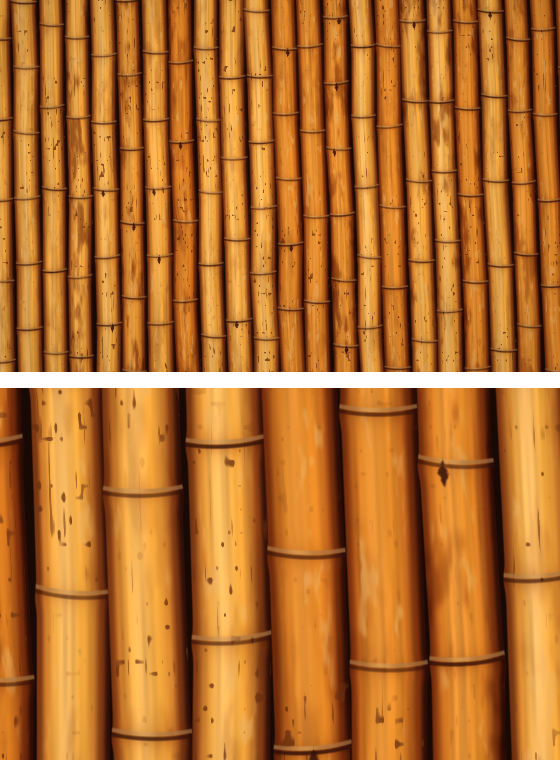
Top, the full canvas; bottom, a detail of the centre.
Give the GLSL for this texture, as a WebGL 1 fragment shader.

```glsl
precision highp float;
// A wall of leaning golden bamboo poles with ringed nodes, knots and wear.

uniform vec2 u_resolution;

#define POLE_PITCH 0.0695
#define FIRST_POLE 0.066
#define POLE_RADIUS 0.0333
#define LEAN vec2(0.014, 0.018)
#define NODE_PITCH vec2(0.175, 0.068)
#define BEND 0.007
#define RING_WIDTH 0.0024
#define SPECKS 0.75
#define KNOT_CHANCE 0.13

const vec3 GAP   = vec3(0.09, 0.035, 0.02);
const vec3 DARK  = vec3(0.19, 0.06, 0.03);
const vec3 RIM   = vec3(0.49, 0.22, 0.07);
const vec3 TAN   = vec3(0.75, 0.45, 0.16);
const vec3 AMBER = vec3(0.93, 0.64, 0.23);
const vec3 PALE  = vec3(0.93, 0.71, 0.41);
const vec3 RUST  = vec3(0.82, 0.43, 0.09);
const vec3 ASH   = vec3(0.65, 0.46, 0.27);

float hash(vec2 p) {
  return fract(sin(dot(p, vec2(127.1, 311.7))) * 43758.545);
}

float noise(vec2 p) {
  vec2 i = floor(p), f = fract(p);
  f = f * f * (3.0 - 2.0 * f);
  return mix(mix(hash(i), hash(i + vec2(1.0, 0.0)), f.x),
             mix(hash(i + vec2(0.0, 1.0)), hash(i + vec2(1.0, 1.0)), f.x), f.y);
}

float fbm(vec2 p) {
  return 0.55 * noise(p) + 0.3 * noise(p * 2.1 + 7.3) + 0.15 * noise(p * 4.3 + 3.1);
}

// Soft stripe of the given half width around zero.
float stripe(float d, float halfWidth, float blur) {
  return 1.0 - smoothstep(halfWidth - blur, halfWidth + blur, abs(d));
}

// Colour and coverage of one pole.
vec4 pole(float id, vec2 p, float px) {
  float tone = hash(vec2(id, 1.0));
  float aged = smoothstep(0.55, 1.0, hash(vec2(id, 2.0)));

  // Nodes along the pole, with a small kink at each one
  float pitch = NODE_PITCH.x + NODE_PITCH.y * pow(hash(vec2(id, 3.0)), 1.5);
  float t = p.y / pitch + hash(vec2(id, 4.0));
  float node = floor(t + 0.5);
  float along = (t - node) * pitch;
  float kink = mix(hash(vec2(id, floor(t) + 20.0)), hash(vec2(id, floor(t) + 21.0)), fract(t));
  float centre = FIRST_POLE + id * POLE_PITCH + (kink - 0.5) * BEND;
  float radius = POLE_RADIUS * mix(0.95, 1.04, hash(vec2(id, 5.0)));
  radius *= 1.0 + 0.05 * exp(-along * along * 9000.0);
  float u = (p.x - centre) / radius;
  float cover = 1.0 - smoothstep(-px, px, (abs(u) - 1.0) * radius);

  // Rounded shading, brightest a little left of the middle
  float v = abs(u + 0.08);
  vec3 col = mix(TAN, RIM, smoothstep(0.62, 0.86, v));
  col = mix(AMBER, col, smoothstep(0.3, 0.74, v));
  col = mix(col, DARK, smoothstep(0.84, 1.04, v));
  float sheen = 1.0 - smoothstep(0.0, 0.5, abs(u + 0.2));
  col = mix(col, PALE, sheen * mix(0.85, 0.3, tone));
  col = mix(col, col * RUST / AMBER, 0.75 * smoothstep(0.55, 1.0, tone));

  // Fibres, stains and bleached patches
  vec2 grain = vec2(u * 9.0 + id * 31.0, p.y * 7.0);
  col *= 0.9 + 0.2 * noise(grain);
  float stain = fbm(vec2(u * 1.8 + id * 17.0, p.y * 14.0));
  col = mix(col, col * vec3(0.68, 0.52, 0.4), smoothstep(0.5, 0.8, stain) * (0.25 + 0.7 * aged));
  float bleach = smoothstep(0.62, 0.8, fbm(vec2(u * 3.0 + id * 13.0, p.y * 22.0 + 40.0)));
  col = mix(col, PALE * 0.96, bleach * 0.5 * (1.0 - smoothstep(0.5, 0.8, v)));

  // Dark specks and lengthwise scratches
  float speck = smoothstep(0.84, 0.95, noise(vec2(u * 6.0 + id * 23.0, p.y * 95.0)));
  float scratch = smoothstep(0.86, 0.96, noise(vec2(u * 11.0 + id * 41.0, p.y * 24.0)));
  float worn = smoothstep(0.4, 0.65, noise(vec2(id * 9.0, p.y * 9.0)));
  col = mix(col, RIM * 0.8, max(speck, scratch * 0.7) * SPECKS * (0.2 + 0.8 * worn));

  // Node ring: brown halo, ashen lip and dark groove, bowed and tilted
  float tilt = (hash(vec2(id, node + 60.0)) - 0.5) * 0.006;
  float d = along - 0.0035 * u * u - tilt * u;
  float strength = mix(0.6, 1.0, hash(vec2(id, node + 80.0)));
  float blur = max(px, 0.0012);
  col = mix(col, col * vec3(0.72, 0.56, 0.42), exp(-abs(d) * 130.0) * 0.7 * strength);
  col = mix(col, mix(ASH, PALE, sheen * 0.6), stripe(d - 0.0042, RING_WIDTH * 0.8, blur) * 0.65);
  col = mix(col, DARK, stripe(d, RING_WIDTH * 0.75, blur) * strength * 0.85);

  // Occasional triangular bud knot hanging below a ring
  float hasKnot = step(hash(vec2(id, node + 100.0)), KNOT_CHANCE);
  float side = (hash(vec2(id, node + 120.0)) - 0.5) * 0.7;
  float bud = abs(u - side) * radius + 0.45 * abs(d + 0.007);
  bud += (noise(p * 300.0) - 0.5) * 0.003;
  col = mix(col, DARK, hasKnot * 0.85 * (1.0 - smoothstep(0.003, 0.007, bud)));

  return vec4(col, cover);
}

void main() {
  float px = 1.0 / u_resolution.y;
  vec2 p = gl_FragCoord.xy * px;
  float width = u_resolution.x * px;

  // Poles lean further toward the right
  vec2 q = vec2(p.x - (1.0 - p.y) * (LEAN.x + LEAN.y * p.x), p.y);
  float nearest = floor((q.x - FIRST_POLE) / POLE_PITCH + 0.5);
  vec3 col = GAP;
  for (int i = -1; i <= 1; i++) {
    vec4 layer = pole(nearest + float(i), q, px);
    col = mix(col, layer.rgb, layer.a);
  }

  // Gentle falloff toward the corners
  vec2 c = vec2(p.x / width, p.y) - 0.5;
  col *= 1.04 - 0.32 * dot(c, c);
  gl_FragColor = vec4(col, 1.0);
}
```
